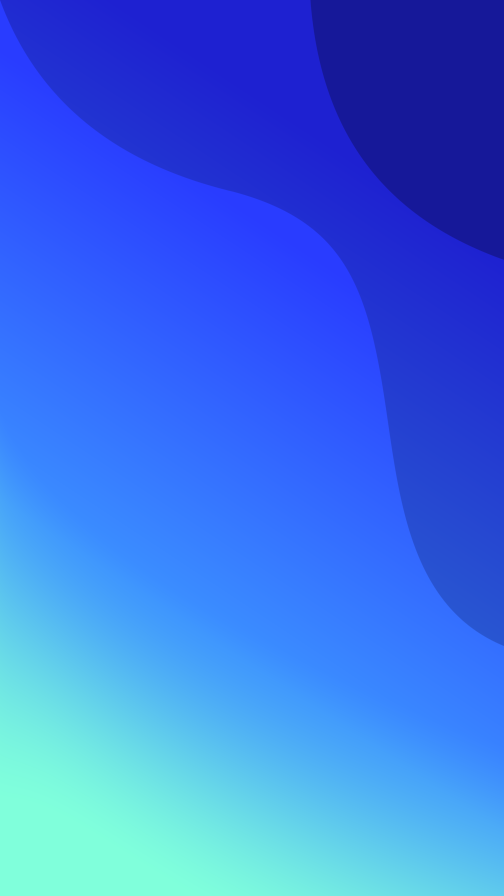
Reproduce this background procedurally as a Shadertoy shader.

```glsl
// Flowing blue wallpaper: a bright sheet fading from blue to azure with a mint
// glow at the lower left, under a darker wavy band and a deep navy corner.
// Edges are cubic Bezier curves solved for x; fills are tilted gradients.

const vec3 BLUE       = vec3(0.16, 0.235, 1.00);
const vec3 AZURE      = vec3(0.235, 0.57, 1.00);
const vec3 MINT       = vec3(0.50, 1.00, 0.86);
const vec3 BAND_DEEP  = vec3(0.118, 0.13, 0.82);
const vec3 BAND_LIGHT = vec3(0.165, 0.37, 0.82);
const vec3 NAVY       = vec3(0.085, 0.094, 0.60);

vec2 bezier(vec2 a, vec2 b, vec2 c, vec2 d, float t) {
    float s = 1.0 - t;
    return s * s * s * a + 3.0 * s * s * t * b + 3.0 * s * t * t * c + t * t * t * d;
}

vec2 bezierTangent(vec2 a, vec2 b, vec2 c, vec2 d, float t) {
    float s = 1.0 - t;
    return s * s * (b - a) + 2.0 * s * t * (c - b) + t * t * (d - c);
}

// Approximate signed distance to a curve that runs left to right; positive above.
float aboveCurve(vec2 uv, float aspect, vec2 a, vec2 b, vec2 c, vec2 d) {
    float low = 0.0, high = 1.0;
    for (int i = 0; i < 18; i++) {
        float middle = 0.5 * (low + high);
        if (bezier(a, b, c, d, middle).x < uv.x) low = middle;
        else high = middle;
    }
    float t = 0.5 * (low + high);
    vec2 scale = vec2(aspect, 1.0);
    vec2 offset = (uv - bezier(a, b, c, d, t)) * scale;
    vec2 tangent = normalize(bezierTangent(a, b, c, d, t) * scale);
    return dot(offset, vec2(-tangent.y, tangent.x));
}

// Three joined curves form the long wave.
float aboveWave(vec2 uv, float aspect) {
    vec2 crest = vec2(0.463, 0.786);
    vec2 fall = vec2(0.764, 0.551);
    if (uv.x < crest.x)
        return aboveCurve(uv, aspect, vec2(0.0, 1.0), vec2(0.081, 0.876), vec2(0.255, 0.814), crest);
    if (uv.x < fall.x)
        return aboveCurve(uv, aspect, crest, vec2(0.683, 0.753), vec2(0.729, 0.681), fall);
    return aboveCurve(uv, aspect, fall, vec2(0.792, 0.447), vec2(0.810, 0.323), vec2(1.0, 0.279));
}

// Mint strength: it grows downward from a bowed line, more slowly at the left.
float mintGlow(vec2 uv) {
    float start = 0.456 + 0.434 * (sqrt(uv.x + 0.02) - 0.14);
    float reach = 0.325 + 0.105 * exp(-12.0 * uv.x);
    float t = clamp((1.0 - uv.y - start) / reach, 0.0, 1.0);
    return mix(t, smoothstep(0.0, 1.0, t), 0.6);
}

float coverage(float dist, float pixel) {
    return smoothstep(-0.7 * pixel, 0.7 * pixel, dist);
}

void mainImage(out vec4 fragColor, in vec2 fragCoord) {
    vec2 uv = fragCoord / iResolution.xy;
    float aspect = iResolution.x / iResolution.y;
    float pixel = 1.0 / iResolution.y;
    float tilt = 1.99 * (1.0 - uv.y) - 0.74 * uv.x;

    // Bright sheet with its glow
    vec3 color = mix(BLUE, AZURE, clamp(tilt - 0.11, 0.0, 1.0));
    color = mix(color, MINT, mintGlow(uv));

    // Wavy band
    vec3 band = mix(BAND_DEEP, BAND_LIGHT, clamp(tilt + 0.16, 0.0, 1.0));
    color = mix(color, band, coverage(aboveWave(uv, aspect), pixel));

    // Navy corner
    float corner = aboveCurve(uv, aspect, vec2(0.616, 1.0), vec2(0.637, 0.844),
                              vec2(0.775, 0.755), vec2(1.0, 0.710));
    color = mix(color, NAVY, coverage(corner, pixel));

    fragColor = vec4(color, 1.0);
}
```
